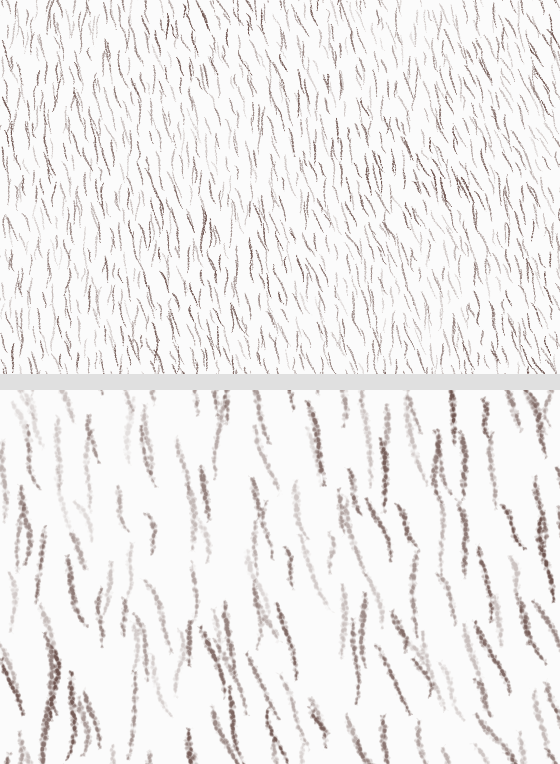
Top: the whole. Bottom: its middle third, enlarged.
Reproduce this texture procedurally as a WebGL 2 fragment shader.

```glsl
#version 300 es
precision highp float;
// Short, wavy, leaning pencil hairs scattered over white paper.

uniform vec2 u_resolution;
out vec4 fragColor;

const vec3 PAPER = vec3(0.985, 0.985, 0.984);
const vec3 PENCIL = vec3(0.44, 0.34, 0.32);
const vec2 CELL = vec2(0.026, 0.050);
const float GRAIN_SIZE = 0.0042;

vec2 hash2(vec2 p) {
    vec3 q = fract(p.xyx * vec3(0.1031, 0.1030, 0.0973));
    q += dot(q, q.yzx + 33.33);
    return fract((q.xx + q.yz) * q.zy);
}

// Distance to the nearest scattered point, in cell units.
float cellular(vec2 p) {
    vec2 base = floor(p);
    float nearest = 2.0;
    for (int y = -1; y <= 1; y++) {
        for (int x = -1; x <= 1; x++) {
            vec2 id = base + vec2(x, y);
            nearest = min(nearest, distance(p, id + hash2(id + 70.0)));
        }
    }
    return nearest;
}

// Slow layered sines, roughly -1 to 1.
float drift(vec2 p, float phase) {
    return 0.5 * sin(p.x * 7.0 + 3.0 * sin(p.y * 4.0 + phase))
         + 0.5 * sin(p.y * 9.0 - p.x * 5.0 + phase * 2.0);
}

// Signed distance to a bent hair with a blunt top and a thin lower end.
float hairDistance(vec2 q, float lean, float halfLength, float halfWidth, vec2 bend) {
    vec2 axis = vec2(-sin(lean), cos(lean));
    float along = dot(q, axis);
    float across = dot(q, vec2(axis.y, -axis.x));
    float t = clamp(along / halfLength, -1.0, 1.0);
    float spine = bend.x * (0.6 - t * t) + bend.y * sin(3.1416 * t);
    float width = halfWidth * (0.78 + 0.22 * t) * mix(0.4, 1.0, smoothstep(1.0, 0.55, abs(t)));
    return max(abs(across - spine) - width, abs(along) - halfLength);
}

// Pencil coverage of one hair, chosen by its cell id.
float hair(vec2 p, vec2 id, vec2 center, float rough, float soft) {
    vec2 shape = hash2(id + 17.0);
    vec2 tone = hash2(id + 41.0);
    vec2 bend = (hash2(id + 93.0) - 0.5) * vec2(0.010, 0.005);
    float lean = 0.10 + 0.14 * center.x + 0.10 * drift(center, 1.3) + (shape.x - 0.5) * 0.56;
    float halfLength = mix(0.017, 0.040, shape.y);
    float halfWidth = mix(0.0017, 0.0029, tone.x);
    float d = hairDistance(p - center, lean, halfLength, halfWidth, bend) + rough;
    float pressure = mix(0.24, 1.0, tone.y) * (0.92 + 0.26 * drift(center, 4.1));
    return clamp(pressure, 0.12, 1.0) * smoothstep(soft, -soft, d);
}

void main() {
    vec2 p = gl_FragCoord.xy / u_resolution.y;
    float soft = max(0.0018, 0.6 / u_resolution.y);

    // Paper tooth breaks up the edges and the fill.
    float grain = cellular(p / GRAIN_SIZE);
    float wobble = 0.0004 * sin(p.y * 520.0 + 4.0 * sin(p.x * 310.0));
    float rough = (grain - 0.45) * 0.0026 + wobble;
    float tooth = mix(1.0, 0.55, smoothstep(0.3, 0.85, grain));

    // Staggered columns of jittered hairs.
    float bare = 1.0;
    float column = floor(p.x / CELL.x);
    for (int x = -2; x <= 2; x++) {
        float col = column + float(x);
        float stagger = fract(col * 0.618);
        float row = floor(p.y / CELL.y + stagger);
        for (int y = -1; y <= 1; y++) {
            vec2 id = vec2(col, row + float(y));
            vec2 center = (id + hash2(id + 5.0) - vec2(0.0, stagger)) * CELL;
            bare *= 1.0 - tooth * hair(p, id, center, rough, soft);
        }
    }

    fragColor = vec4(mix(PENCIL, PAPER, bare), 1.0);
}
```
